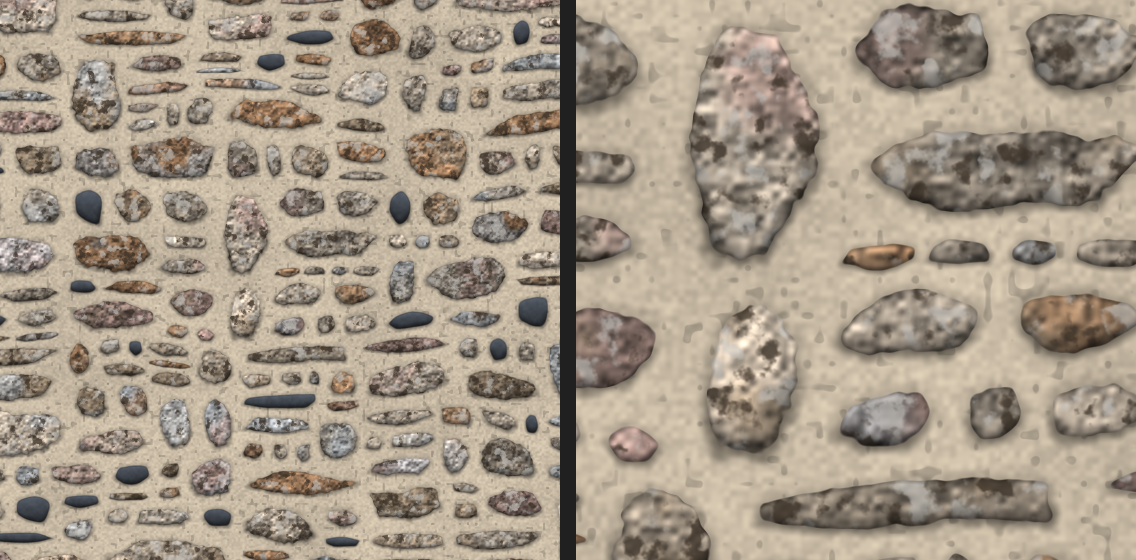
Left, the full canvas; right, a detail of the centre.
Give the GLSL for this texture, as a Shadertoy shader.

```glsl
// Rubble wall: rough granite stones of many sizes bedded in pale sandy mortar.
// A warped random subdivision gives each stone a cell; faces tangent to an
// ellipse cut its outline, and layered noise adds ragged edges and grain.

#define MIN_AREA 0.0022
#define MAX_AREA 0.034
#define JOINT 0.0082
#define WARP 0.030
#define RAGGED 0.016
#define STONE_GRAIN 0.85
#define STONE_RELIEF 0.75
#define MORTAR vec3(0.785, 0.730, 0.645)
#define PIT vec3(0.235, 0.195, 0.155)
#define CRYSTAL vec3(0.76, 0.75, 0.73)
#define SLATE vec3(0.25, 0.27, 0.30)

const float TAU = 6.2831853;

float hash(vec2 p) {
    vec3 a = fract(p.xyx * 0.1031);
    a += dot(a, a.yzx + 33.33);
    return fract((a.x + a.y) * a.z);
}

float rnd(float id, float k) { return hash(vec2(id * 977.0, k * 31.7)); }

float noise(vec2 p) {
    vec2 i = floor(p), f = fract(p);
    f = f * f * (3.0 - 2.0 * f);
    return mix(mix(hash(i), hash(i + vec2(1, 0)), f.x),
               mix(hash(i + vec2(0, 1)), hash(i + vec2(1, 1)), f.x), f.y);
}

float fbm(vec2 p) {
    float sum = 0.0, amp = 0.533;
    for (int i = 0; i < 4; i++) {
        sum += amp * noise(p);
        p = mat2(1.6, 1.2, -1.2, 1.6) * p + 7.3;
        amp *= 0.5;
    }
    return sum;
}

float grain(vec2 p) { return 0.55 * noise(p * 100.0) + 0.45 * noise(p * 215.0 + 3.7); }

float smax(float a, float b, float k) {
    float h = max(k - abs(a - b), 0.0) / k;
    return max(a, b) + 0.25 * h * h * k;
}

// Splits the wall at random until the cell around p is small enough.
float findCell(vec2 p, out vec2 low, out vec2 size) {
    float id = 0.37;
    low = vec2(-0.06);
    size = vec2(1.12);
    for (int i = 0; i < 14; i++) {
        float pick = rnd(id, 1.0);
        if (size.x * size.y < mix(MIN_AREA, MAX_AREA, pick * pick)) break;
        vec2 axis = size.x > size.y * mix(1.2, 2.3, rnd(id, 2.0)) ? vec2(1, 0) : vec2(0, 1);
        float cut = mix(0.3, 0.7, rnd(id, 3.0));
        float side = step(cut, dot((p - low) / size, axis));
        low += axis * size * cut * side;
        size *= mix(vec2(1), vec2(mix(cut, 1.0 - cut, side)), axis);
        id = rnd(id, 5.0 + side);
    }
    return id;
}

// Angular outline: random faces tangent to an ellipse, kept inside a box.
float stoneShape(vec2 p, vec2 h, float id) {
    float soft = 0.3 * min(h.x, h.y);
    float d = max(abs(p.x) - h.x, abs(p.y) - h.y);
    for (int i = 0; i < 7; i++) {
        float k = float(i);
        float t = (k + 0.8 * rnd(id, 10.0 + k)) * TAU / 7.0;
        vec2 n = normalize(vec2(cos(t), sin(t)) / h);
        float reach = length(n * h) * mix(0.8, 1.05, rnd(id, 20.0 + k));
        d = smax(d, dot(p, n) - reach, soft);
    }
    return d;
}

vec3 stoneTint(float pick) {
    vec3 tints[6] = vec3[6](
        vec3(0.62, 0.63, 0.64), vec3(0.57, 0.53, 0.48), vec3(0.50, 0.44, 0.37),
        vec3(0.57, 0.44, 0.33), vec3(0.67, 0.62, 0.56), vec3(0.56, 0.47, 0.44));
    return tints[int(min(pick * 6.0, 5.0))];
}

void mainImage(out vec4 fragColor, in vec2 fragCoord) {
    vec2 uv = fragCoord / iResolution.y;
    float aa = 1.0 / iResolution.y;
    vec2 q = uv + WARP * (vec2(noise(uv * 5.0), noise(uv * 5.0 + 41.0)) - 0.5);

    // Cell and stone outline
    vec2 low, size;
    float id = findCell(q, low, size);
    float gap = min(JOINT, 0.17 * min(size.x, size.y));
    vec2 h = (0.5 * size - gap) * mix(0.89, 1.0, rnd(id, 4.0));
    vec2 p = q - low - 0.5 * size;
    float pebble = step(size.x * size.y, 0.007) * step(0.82, rnd(id, 7.0));
    float rough = min(1.0, min(h.x, h.y) / 0.03) * (1.0 - 0.8 * pebble);
    float d = stoneShape(p, h, id);
    d += rough * (RAGGED * (fbm(uv * 28.0) - 0.5) + 0.004 * (noise(uv * 130.0) - 0.5));

    // Fine relief lit from above
    float g = grain(uv);
    float relief = g - grain(uv + vec2(-0.0012, 0.0026));

    // Mortar with sand grain and a contact shadow
    vec3 mortar = MORTAR * (1.0 + 0.16 * (fbm(uv * 9.0) - 0.5)
        + 0.13 * (noise(uv * 260.0) - 0.5) + 0.12 * relief);
    mortar *= 1.0 - 0.16 * smoothstep(0.76, 0.9, noise(uv * 140.0 + 19.0));
    float below = smoothstep(0.5, -0.7, p.y / h.y);
    mortar *= 1.0 - mix(0.16, 0.48, below) * smoothstep(gap, -0.002, d);

    // Stone with two tints, dark pits and pale crystals
    vec2 s = uv + 10.0 * id;
    float patches = smoothstep(0.42, 0.62, fbm(s * 13.0));
    vec3 stone = mix(stoneTint(rnd(id, 8.0)), stoneTint(rnd(id, 9.0)), 0.75 * patches);
    stone *= mix(0.84, 1.12, rnd(id, 6.0));
    stone *= 1.0 + STONE_GRAIN * (g - 0.5) + STONE_RELIEF * relief
        + 0.5 * (fbm(s * 24.0) - 0.5);
    float speck = fbm(s * 75.0);
    stone = mix(stone, PIT, 0.8 * smoothstep(0.42, 0.24, speck));
    stone = mix(stone, CRYSTAL, 0.65 * smoothstep(0.56, 0.74, speck));
    vec3 smoothStone = SLATE * (1.0 + 0.25 * (g - 0.5) + 0.35 * p.y / h.y);
    stone = mix(stone, smoothStone, pebble);

    // Rounded rim: bright upper edge, dark lower edge
    float rim = smoothstep(-0.011, 0.0, d);
    stone *= 1.0 + rim * mix(0.07, -0.38, below);
    stone *= 1.0 - 0.22 * smoothstep(-0.003, 0.0, d);

    vec3 color = mix(mortar, stone, smoothstep(aa, -aa, d));
    fragColor = vec4(clamp(color, 0.0, 1.0), 1.0);
}
```
